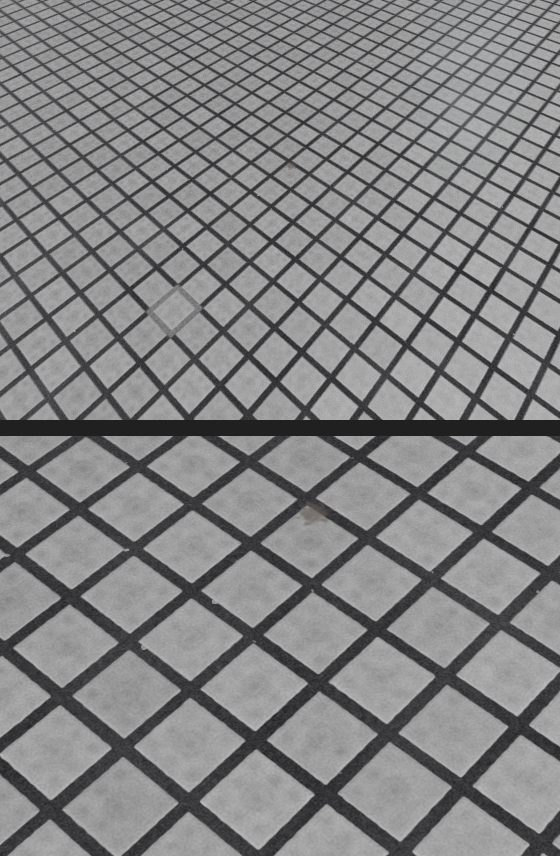
Top: the whole. Bottom: its middle third, enlarged.
This texture is drawn by a Shadertoy shader. Its source:

```glsl
// Worn grey square floor tiles with dark grout, seen obliquely in perspective.

#define VANISH_LEFT vec2(-1.042, 1.729)
#define VANISH_RIGHT vec2(2.064, 1.729)
#define FLOOR_ANCHOR vec2(0.6667, 0.5)
#define TILE_STEP vec2(0.0300, 0.0342)
#define TILE_OFFSET vec2(0.33, 0.09)
#define GROUT_WIDTH 0.150
#define TILE_COLOR vec3(0.638, 0.638, 0.641)
#define GROUT_COLOR vec3(0.222, 0.222, 0.234)
#define DIMPLE_DEPTH 0.075
#define REPAIRED_TILE vec2(0.0, -5.0)
#define STAIN_POS vec2(-0.76, 1.87)
#define SHEEN_POS vec2(1.12, 0.80)

vec2 hash2(vec2 p) {
    vec3 a = fract(p.xyx * vec3(0.1031, 0.1030, 0.0973));
    a += dot(a, a.yzx + 33.33);
    return fract((a.xx + a.yz) * a.zy);
}

// Gradient noise, roughly -0.7 to 0.7
float noise(vec2 p) {
    vec2 i = floor(p), f = fract(p);
    vec2 u = f * f * f * (f * (f * 6.0 - 15.0) + 10.0);
    vec2 e = vec2(0.0, 1.0);
    float a = dot(hash2(i) * 2.0 - 1.0, f);
    float b = dot(hash2(i + e.yx) * 2.0 - 1.0, f - e.yx);
    float c = dot(hash2(i + e.xy) * 2.0 - 1.0, f - e.xy);
    float d = dot(hash2(i + e.yy) * 2.0 - 1.0, f - e.yy);
    return mix(mix(a, b, u.x), mix(c, d, u.x), u.y);
}

float fbm(vec2 p) {
    float sum = 0.0, amp = 0.6;
    for (int i = 0; i < 3; i++) {
        sum += amp * noise(p);
        p = p * 2.03 + 17.1;
        amp *= 0.5;
    }
    return sum;
}

float roundedBox(vec2 p, float halfSize, float radius) {
    vec2 q = abs(p) - halfSize + radius;
    return length(max(q, 0.0)) + min(max(q.x, q.y), 0.0) - radius;
}

// Canvas point to floor coordinates, one unit per tile
vec2 floorFromCanvas(vec2 p) {
    float w = (VANISH_LEFT.y - FLOOR_ANCHOR.y) / (VANISH_LEFT.y - p.y);
    float s = (p.x * w - FLOOR_ANCHOR.x - VANISH_RIGHT.x * (w - 1.0))
            / (VANISH_RIGHT.x - VANISH_LEFT.x);
    return vec2(s, s + w - 1.0) / TILE_STEP + TILE_OFFSET;
}

// Central hollow with a faint ring, and eight smaller hollows around it
float dimples(vec2 q, vec2 ground) {
    float r = length(q + 0.03 * noise(ground * 9.0));
    float centre = exp(-r * r * 150.0) + 0.5 * exp(-pow((r - 0.14) * 22.0, 2.0));
    vec2 spot = q - clamp(round(q / 0.27), -1.0, 1.0) * 0.27;
    float outer = exp(-dot(spot, spot) * 170.0) * smoothstep(0.12, 0.22, r);
    return centre + outer * (0.55 + 0.9 * noise(ground * 4.3));
}

void mainImage(out vec4 fragColor, in vec2 fragCoord) {
    vec2 p = fragCoord / iResolution.y;
    vec2 ground = floorFromCanvas(p);
    vec2 cell = floor(ground);
    vec2 q = ground - cell - 0.5;
    vec2 rnd = hash2(cell + 71.0);
    float aa = 0.6 * length(fwidth(ground));

    // Tile outline, slightly uneven
    float d = roundedBox(q + (rnd - 0.5) * 0.012, 0.5 - 0.5 * GROUT_WIDTH, 0.025);
    d += 0.012 * noise(ground * 11.0);
    float tileMask = smoothstep(aa, -aa, d);

    // Glazed surface: the gloss hides the hollows toward the lower right
    float gloss = smoothstep(0.5, 1.35, p.x + 0.35 * (0.6 - p.y));
    vec3 tile = TILE_COLOR + (rnd.x - 0.5) * 0.03;
    tile += 0.045 * (gloss - 0.3) + 0.02 * (0.6 - p.y);
    tile -= DIMPLE_DEPTH * mix(1.0, 0.4, gloss) * dimples(q, ground);
    tile += 0.07 * fbm(ground * 5.0) + 0.06 * noise(ground * 31.0);
    float nearEdge = smoothstep(-0.05, -0.01, d);
    float facing = step(0.0, max(q.x, -q.y) - max(-q.x, q.y));
    tile += nearEdge * mix(-0.035, 0.045, facing);

    // Grout: grainy, paler at the left, with scattered grit
    vec3 grout = GROUT_COLOR + 0.10 * fbm(ground * 13.0) + 0.09 * noise(ground * 37.0);
    grout += 0.05 * smoothstep(0.5, 0.0, p.x) + 0.07 * noise(ground * 0.7);
    grout += 0.35 * smoothstep(0.48, 0.62, noise(ground * 8.0 + 5.0));

    // Pale grout around the repaired tile
    float ring = roundedBox(ground - REPAIRED_TILE - 0.5, 0.56, 0.05);
    float repair = smoothstep(0.06, -0.02, ring);
    grout = mix(grout, vec3(0.52) + 0.2 * fbm(ground * 14.0), repair * 0.85);

    vec3 color = mix(grout, tile, tileMask);

    // Brown stain
    vec2 stainOffset = ground - STAIN_POS;
    float stain = length(stainOffset) + 0.2 * noise(ground * 12.0);
    color = mix(color, vec3(0.40, 0.37, 0.34), 0.65 * smoothstep(0.24, 0.08, stain));

    // Window sheen at the upper right
    vec2 sheenOffset = (p - SHEEN_POS) / vec2(0.13, 0.20);
    float sheen = exp(-dot(sheenOffset, sheenOffset)) * (0.8 + 0.6 * noise(p * 14.0));
    color = mix(color, vec3(0.70, 0.72, 0.72), 0.30 * sheen);

    fragColor = vec4(clamp(color, 0.0, 1.0), 1.0);
}
```
